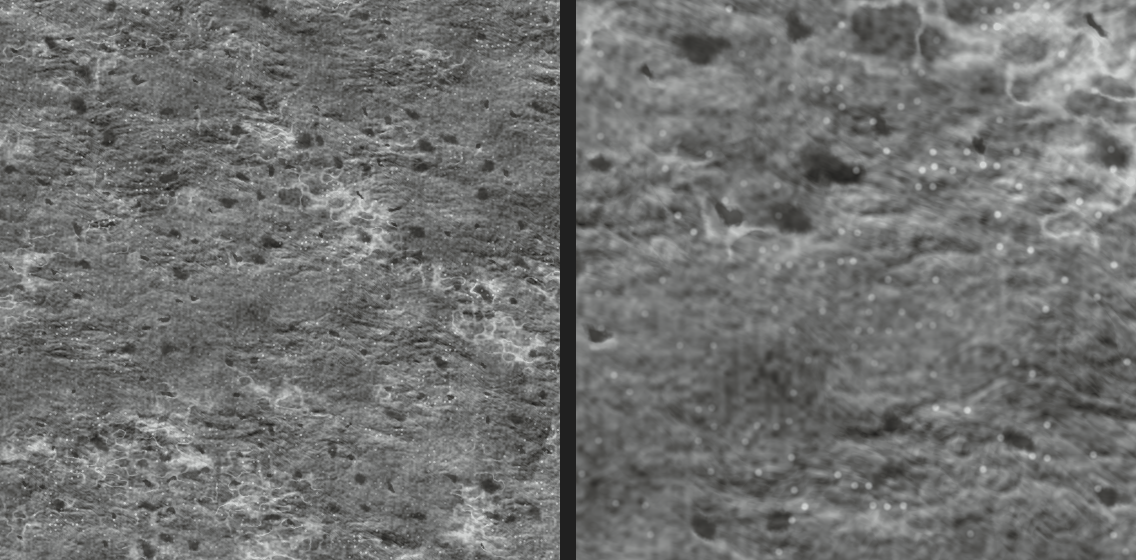
Left: the whole. Right: its middle third, enlarged.
Write a Shadertoy shader that draws this texture.

```glsl
float hash(vec2 p) {
    return fract(sin(dot(p, vec2(127.1, 311.7))) * 43758.5453);
}

float noise(vec2 p) {
    vec2 i = floor(p), f = fract(p);
    f = f * f * (3.0 - 2.0 * f);
    return mix(mix(hash(i), hash(i + vec2(1, 0)), f.x),
               mix(hash(i + vec2(0, 1)), hash(i + vec2(1, 1)), f.x), f.y);
}

mat2 rotation(float a) {
    return mat2(cos(a), -sin(a), sin(a), cos(a));
}

float fbm(vec2 p) {
    float sum = 0.0, amp = 0.5;
    for (int i = 0; i < 5; i++) {
        sum += amp * noise(p);
        p = rotation(0.5) * p * 2.03 + 17.3;
        amp *= 0.5;
    }
    return sum;
}

// Chipped surface: folded octaves leave sharp creases
float chippedHeight(vec2 p) {
    p = rotation(-0.3) * p * vec2(1.0, 1.1);
    p += 0.025 * vec2(noise(p * 13.0), noise(p * 13.0 + 40.0));
    p *= vec2(13.0, 21.0);
    float sum = 0.0, amp = 0.5;
    for (int i = 0; i < 5; i++) {
        sum += amp * abs(2.0 * noise(p) - 1.0);
        p = rotation(0.35) * p * 2.07 + 9.1;
        amp *= 0.52;
    }
    return sum;
}

// Scattered oval holes, slanting down to the right
float pits(vec2 p) {
    vec2 g = p * 18.0;
    float depth = 0.0;
    for (int y = -1; y <= 1; y++)
    for (int x = -1; x <= 1; x++) {
        vec2 id = floor(g) + vec2(x, y);
        vec2 center = id + 0.2 + 0.6 * vec2(hash(id), hash(id + 31.7));
        vec2 v = rotation(-0.9 * hash(id + 5.2)) * (g - center);
        float size = mix(0.15, 0.5, pow(hash(id + 7.3), 2.0));
        float hole = 1.0 - smoothstep(0.35, 1.0, length(v * vec2(1.0, 1.7)) / size);
        depth = max(depth, hole * step(0.4, hash(id + 13.9)));
    }
    return depth;
}

// Tiny pale crystals
float glints(vec2 p) {
    vec2 g = p * 105.0, id = floor(g);
    vec2 center = 0.3 + 0.4 * vec2(hash(id + 3.1), hash(id + 8.6));
    float dotMask = 1.0 - smoothstep(0.1, 0.32, length(fract(g) - center));
    return dotMask * step(0.86, hash(id + 21.4));
}

void mainImage(out vec4 fragColor, in vec2 fragCoord) {
    vec2 p = fragCoord / iResolution.y + 2.0;
    vec2 wobble = vec2(fbm(p * 38.0), fbm(p * 38.0 + 60.0)) - 0.48;

    // Relief lit from the upper left, rougher in some areas
    float height = chippedHeight(p);
    float relief = height - chippedHeight(p + vec2(-0.0018, 0.0036));
    float rough = smoothstep(0.32, 0.62, fbm(p * vec2(9.0, 13.0) + 5.0));
    float tone = 0.43 + relief * mix(0.55, 1.25, rough);

    // Broad stains and fine grain
    tone += 0.32 * (fbm(p * vec2(11.0, 16.0) + 30.0) - 0.48);
    tone += 0.14 * (noise(p * 250.0) - 0.5) + 0.1 * (noise(p * 140.0 + 7.0) - 0.5);

    // Pale crust: thin veins, solid at the heart of each patch
    float patchTone = fbm(rotation(-0.3) * p * vec2(9.0, 14.0) + 80.0);
    float crust = smoothstep(0.47, 0.62, patchTone);
    float vein = 1.0 - smoothstep(0.0, 0.2, abs(noise((p + 0.02 * wobble) * vec2(55.0, 75.0)) - 0.5));
    tone += crust * (0.19 * vein - 0.02);
    tone += 0.15 * smoothstep(0.63, 0.74, patchTone) * (0.6 + 0.8 * noise(p * 120.0));

    // Dark pits with a lit lower lip
    vec2 ragged = p + 0.03 * wobble;
    float pit = pits(ragged);
    float lip = max(pits(ragged + vec2(-0.003, 0.007)) - pit, 0.0);
    tone = mix(tone, 0.19 + 0.25 * (tone - 0.4), 0.85 * pit) + 0.09 * lip;
    tone += 0.24 * glints(p) * (0.45 + 0.55 * rough);

    // Neutral stone, slightly warm in the shadows
    tone = clamp(tone, 0.09, 0.82);
    vec3 stone = tone * mix(vec3(1.01, 1.0, 0.96), vec3(0.995, 1.005, 1.0), smoothstep(0.2, 0.45, tone));
    fragColor = vec4(stone, 1.0);
}
```
